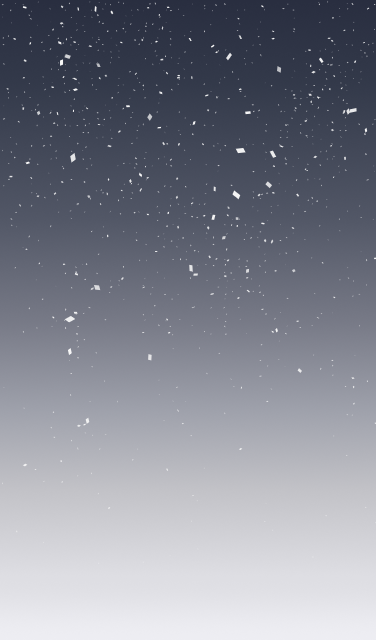
A Shadertoy shader for this background:

```glsl
// Wind-blown white flakes over a dusk gradient from slate blue to pale grey.

// Three pseudo-random values per lattice point, without sine.
vec3 hash3(vec2 p) {
    vec3 q = fract(vec3(p.xyx) * vec3(0.1031, 0.1030, 0.0973));
    q += dot(q, q.yxz + 33.33);
    return fract((q.xxy + q.yzz) * q.zyx);
}

// Smooth value noise.
float noise(vec2 p) {
    vec2 i = floor(p), f = fract(p);
    f = f * f * (3.0 - 2.0 * f);
    return mix(mix(hash3(i).x, hash3(i + vec2(1, 0)).x, f.x),
               mix(hash3(i + vec2(0, 1)).x, hash3(i + 1.0).x, f.x), f.y);
}

// Vertical gradient, y from 0 at the bottom to 1 at the top.
vec3 sky(float y) {
    vec3 c = mix(vec3(0.930, 0.930, 0.950), vec3(0.870, 0.870, 0.890), smoothstep(0.0, 0.10, y));
    c = mix(c, vec3(0.760, 0.760, 0.780), clamp((y - 0.100) / 0.135, 0.0, 1.0));
    c = mix(c, vec3(0.620, 0.630, 0.670), clamp((y - 0.235) / 0.125, 0.0, 1.0));
    c = mix(c, vec3(0.470, 0.480, 0.530), clamp((y - 0.360) / 0.135, 0.0, 1.0));
    c = mix(c, vec3(0.320, 0.340, 0.400), clamp((y - 0.495) / 0.165, 0.0, 1.0));
    c = mix(c, vec3(0.200, 0.225, 0.290), clamp((y - 0.660) / 0.210, 0.0, 1.0));
    return mix(c, vec3(0.160, 0.180, 0.250), clamp((y - 0.870) / 0.130, 0.0, 1.0));
}

// Flake density: thick at the top, gathered into three loose drifts.
float density(vec2 p) {
    vec2 left = (p - vec2(0.18, 0.88)) / vec2(0.14, 0.18);
    vec2 right = (p - vec2(0.49, 0.87)) / vec2(0.08, 0.17);
    vec2 middle = (p - vec2(0.36, 0.60)) / vec2(0.11, 0.12);
    float drifts = exp(-dot(left, left)) + exp(-dot(right, right)) + exp(-dot(middle, middle));
    float clumps = 0.5 + 0.8 * noise(p * 11.0);
    return smoothstep(0.04, 0.85, p.y) * clumps * (0.45 + 0.75 * drifts);
}

// Coverage of one jittered, turned and skewed flake per grid cell.
float flakes(vec2 p, float cells, float size, float chance, float seed, float pixel) {
    vec2 cell = floor(p * cells);
    vec3 place = hash3(cell + seed);
    vec3 shape = hash3(cell + seed + 57.0);
    vec2 centre = (cell + 0.25 + 0.5 * place.xy) / cells;
    if (place.z > chance * density(centre)) return 0.0;

    float angle = 6.2832 * shape.x;
    vec2 q = mat2(cos(angle), -sin(angle), sin(angle), cos(angle)) * (p - centre);
    q.x += q.y * (shape.y - 0.5);
    vec2 halfSize = size * vec2(0.7 + 0.8 * shape.z, 0.45 + 0.45 * shape.y);
    vec2 cover = clamp(0.5 + (halfSize - abs(q)) / pixel, 0.0, 1.0);
    cover *= min(vec2(1.0), 2.0 * halfSize / pixel);
    return cover.x * cover.y * (0.7 + 0.3 * shape.z);
}

void mainImage(out vec4 fragColor, in vec2 fragCoord) {
    float pixel = 1.0 / iResolution.y;
    vec2 p = fragCoord * pixel;
    vec3 color = sky(p.y);

    // From dense fine dust to a few large flakes.
    float snow = 0.0;
    for (int i = 0; i < 5; i++) {
        float depth = float(i) / 4.0;
        float cells = floor(mix(95.0, 15.0, sqrt(depth)));
        float size = 0.0008 * exp2(2.4 * depth);
        float chance = mix(0.40, 0.16, depth);
        snow = max(snow, flakes(p, cells, size, chance, 19.0 * float(i) + 3.0, pixel));
    }
    color = mix(color, vec3(0.97), snow);

    // Fine dither against banding.
    color += (hash3(fragCoord).x - 0.5) / 255.0;
    fragColor = vec4(color, 1.0);
}
```
